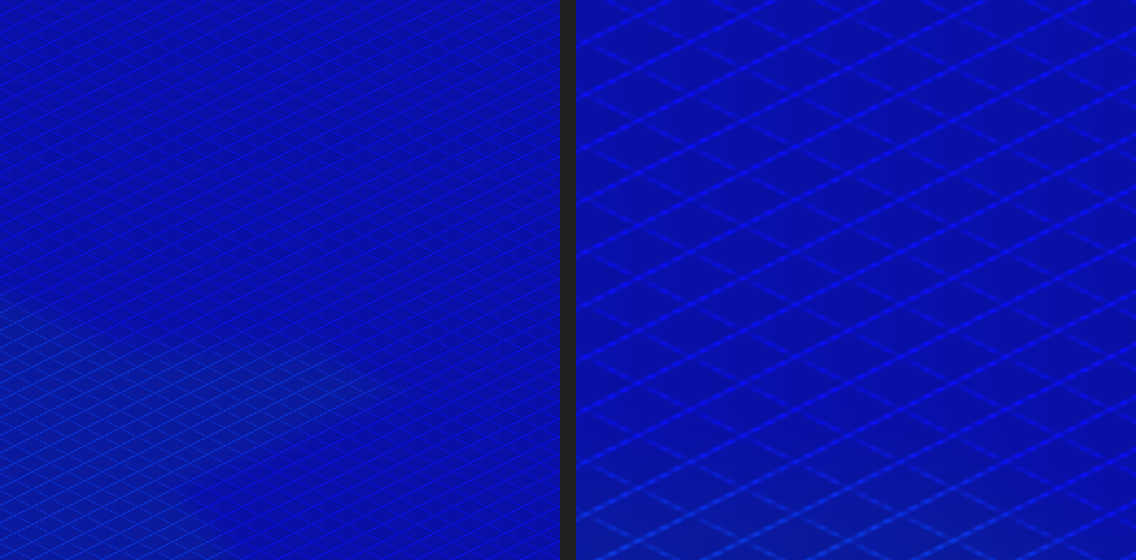
Left: the whole. Right: its middle third, enlarged.
Give the GLSL for this pattern, as a three.js fragment shader.

```glsl
// Deep blue lattice of flat diamonds with beaded thin lines and a teal-tinted patch at lower left.
#define TILES vec2(16.0, 32.0)
#define PHASE vec2(0.11, 0.96)
#define LINE_HALF 0.0011
#define LINE_SOFT 0.0012
#define BEADS 4.0
#define WEAR 0.12
#define PATCH_SOFT 0.045
#define BASE vec3(0.04, 0.06, 0.655)
#define LINE vec3(0.04, 0.065, 0.96)
#define TINT_BASE vec3(0.04, 0.10, 0.62)
#define TINT_LINE vec3(0.04, 0.22, 0.88)

varying vec2 vUv;

float hash(vec2 p) {
  vec3 q = fract(vec3(p.xyx) * 0.1031);
  q += dot(q, q.yzx + 33.33);
  return fract((q.x + q.y) * q.z);
}

// Coverage of a line at every whole value of a lattice coordinate
float latticeLine(float coord) {
  float dist = abs(fract(coord + 0.5) - 0.5) / length(TILES);
  return 1.0 - smoothstep(LINE_HALF - 0.5 * LINE_SOFT, LINE_HALF + LINE_SOFT, dist);
}

float beads(float along) {
  return 0.5 + 0.5 * cos(6.28319 * along * BEADS);
}

// Slanted patch, negative inside
float patchField(vec2 p) {
  float top = p.y - max(0.38, 0.475 - 0.45 * p.x);
  float tip = p.y - 0.30 - 0.58 * (0.70 - p.x);
  float underside = 0.30 - 0.45 * (0.70 - p.x) - p.y;
  float leftSide = p.x + 0.8 * p.y - 0.42;
  return max(max(top, tip), min(underside, leftSide));
}

void main() {
  // Skewed coordinates: x counts rising lines, y counts falling lines
  vec2 grid = vUv * TILES;
  vec2 skew = vec2(grid.y - grid.x, grid.y + grid.x) - PHASE;
  vec2 cell = floor(skew);
  vec2 local = fract(skew);

  // Rising lines run as rows of beads
  float rising = latticeLine(skew.x) * mix(0.36, 1.0, beads(skew.y));

  // Falling lines are dimmer, brightest between the crossings
  float middle = 1.0 - smoothstep(0.15, 0.45, abs(local.x - 0.45));
  float falling = latticeLine(skew.y) * mix(0.30, 0.72, middle);
  falling *= mix(0.40, 1.0, beads(skew.x));

  float wear = 1.0 - WEAR * hash(floor(skew * 2.0) + 70.0);
  float ink = max(rising, falling) * wear;

  // Faint facet shading with small changes from diamond to diamond
  float shade = 1.0 + 0.03 * (local.x - local.y) + 0.015 * (hash(cell + 50.0) - 0.5);

  // Soft tinted patch
  float tint = 1.0 - smoothstep(-PATCH_SOFT, PATCH_SOFT, patchField(vUv));
  vec3 ground = mix(BASE, TINT_BASE, tint) * shade;
  vec3 stroke = mix(LINE, TINT_LINE, tint);
  gl_FragColor = vec4(mix(ground, stroke, ink), 1.0);
}
```
